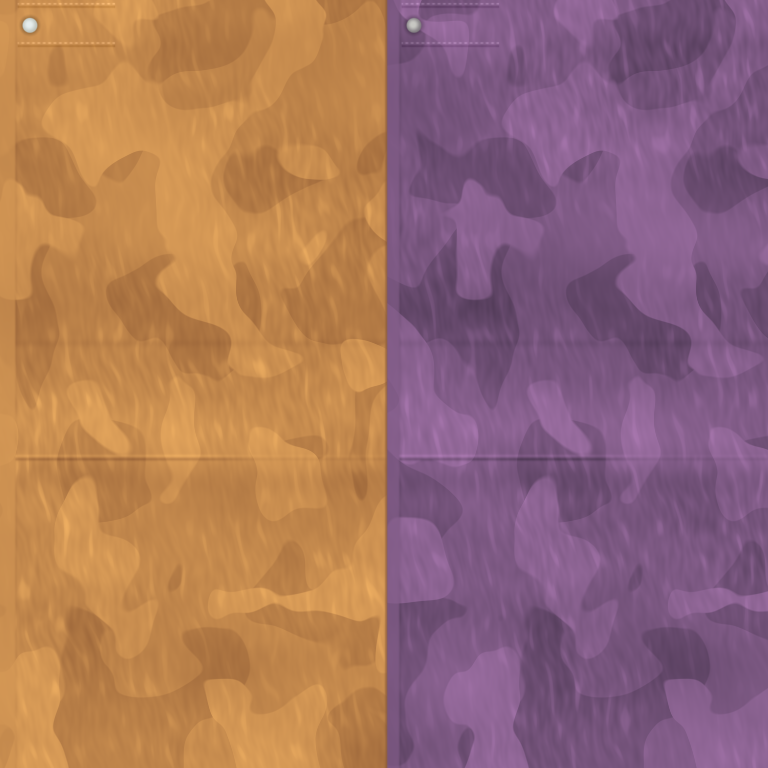
A three.js fragment shader for this pattern:

```glsl
// Two creased cloth panels, orange and purple, printed with soft tonal camouflage.
// Warped gradient noise is thresholded into blobs; stretched noise adds folds and
// fine upright wrinkles; each panel gets a seam, a plain hem, stitches and a rivet.
varying vec2 vUv;

vec2 gradientAt(vec2 cell) {
  float h = fract(sin(dot(cell, vec2(127.1, 311.7))) * 43758.55);
  return vec2(cos(6.2832 * h), sin(6.2832 * h));
}

float gradientNoise(vec2 p) {
  vec2 i = floor(p), f = fract(p);
  vec2 w = f * f * f * (f * (f * 6.0 - 15.0) + 10.0);
  float a = dot(gradientAt(i), f);
  float b = dot(gradientAt(i + vec2(1.0, 0.0)), f - vec2(1.0, 0.0));
  float c = dot(gradientAt(i + vec2(0.0, 1.0)), f - vec2(0.0, 1.0));
  float d = dot(gradientAt(i + 1.0), f - 1.0);
  return mix(mix(a, b, w.x), mix(c, d, w.x), w.y);
}

// Smooth-edged blobs covering the part of the noise above a level
float blobs(vec2 p, float level) {
  float n = gradientNoise(p) + 0.35 * gradientNoise(p * 2.1 + 17.3);
  return smoothstep(level - 0.016, level + 0.016, n);
}

// Light, mid and dark print as a tone from -1 to 1
float camouflage(vec2 p) {
  vec2 warp = vec2(gradientNoise(p * 9.0 + 3.7), gradientNoise(p * 9.0 + 41.2));
  vec2 q = (p + 0.045 * warp) * vec2(8.5, 7.0);
  float tone = -0.8 * blobs(q + 5.3, 0.08);
  return mix(tone, 0.75, blobs(q * 1.1 + 63.1, 0.13));
}

// Thin streaks leaning slightly from the vertical, stronger in patches
float wrinkles(vec2 p) {
  p.x += 0.16 * p.y + 0.012 * gradientNoise(p * 14.0);
  float coarse = gradientNoise(p * vec2(95.0, 24.0));
  float fine = gradientNoise(p * vec2(170.0, 45.0) + 9.0);
  float streaks = 0.75 * coarse + 0.55 * fine + 0.7 * smoothstep(0.2, 0.5, coarse) - 0.08;
  return streaks * (0.65 + 0.9 * gradientNoise(p * 5.0 + 28.0));
}

// Wide horizontal folds with smaller dents
float folds(vec2 p) {
  return 1.1 * gradientNoise(p * vec2(2.6, 7.0) + 11.4)
       + 0.5 * gradientNoise(p * vec2(7.0, 13.0) + 71.0);
}

float line(float x, float width) {
  return exp(-x * x / (width * width));
}

float band(float x, float from, float to) {
  return smoothstep(from - 0.001, from + 0.001, x) * (1.0 - smoothstep(to - 0.001, to + 0.001, x));
}

void main() {
  float right = smoothstep(0.5025, 0.5045, vUv.x);
  float side = step(0.5035, vUv.x);
  vec2 panel = vec2(vUv.x - 0.5 * side, vUv.y);
  vec2 print = vec2(vUv.x - 0.599 * side, vUv.y);

  // Print, folds and wrinkles; the hem at the left stays nearly plain
  float cloth = smoothstep(0.018, 0.022, panel.x);
  float tone = camouflage(print) * mix(0.35, 1.0, cloth);
  tone += folds(print) * mix(0.4, 1.0, cloth);
  tone += wrinkles(vUv) * mix(0.15, 1.0, cloth);
  tone += (1.0 - cloth) * mix(0.35, 0.1, side);
  tone -= 0.35 * line(panel.x - 0.021, 0.002);

  // Pressed seam and a fainter crease above it
  float seam = cloth * mix(1.0, 0.25, smoothstep(0.24, 0.36, panel.x));
  tone += seam * (0.7 * line(vUv.y - 0.4065, 0.002) - 1.3 * line(vUv.y - 0.402, 0.0022));
  tone -= 0.35 * cloth * smoothstep(0.03, 0.0, abs(vUv.y - 0.375));
  tone -= 0.35 * cloth * line(vUv.y - 0.553, 0.005);

  vec3 orange = vec3(0.765, 0.535, 0.300) + tone * vec3(0.075, 0.066, 0.036);
  vec3 purple = vec3(0.485, 0.346, 0.510) + tone * vec3(0.080, 0.055, 0.080);
  vec3 color = mix(orange, purple, right);
  color = mix(color, vec3(0.56, 0.37, 0.23), 0.7 * line(vUv.x - 0.503, 0.0018));

  // Two double rows of stitches around the rivet
  float reach = band(panel.x, 0.023, 0.150);
  float dash = 0.55 + 0.45 * sin(panel.x * 900.0);
  float thread = line(vUv.y - 0.995, 0.0012) + line(vUv.y - 0.944, 0.0012);
  float shade = line(vUv.y - 0.991, 0.0015) + line(vUv.y - 0.940, 0.0015);
  color += reach * (0.13 * dash * thread - 0.07 * shade);

  // Domed metal rivet with a soft shadow
  float r = length(panel - vec2(0.039, 0.967));
  color *= 1.0 - 0.25 * smoothstep(0.016, 0.008, r);
  float dome = smoothstep(0.011, 0.002, length(panel - vec2(0.038, 0.968)));
  vec3 metal = mix(mix(vec3(0.74, 0.76, 0.73), vec3(0.50, 0.48, 0.50), side),
                   mix(vec3(0.90, 0.93, 0.93), vec3(0.78, 0.78, 0.76), side), dome);
  color = mix(color, metal, smoothstep(0.0108, 0.0085, r));

  gl_FragColor = vec4(color, 1.0);
}
```
